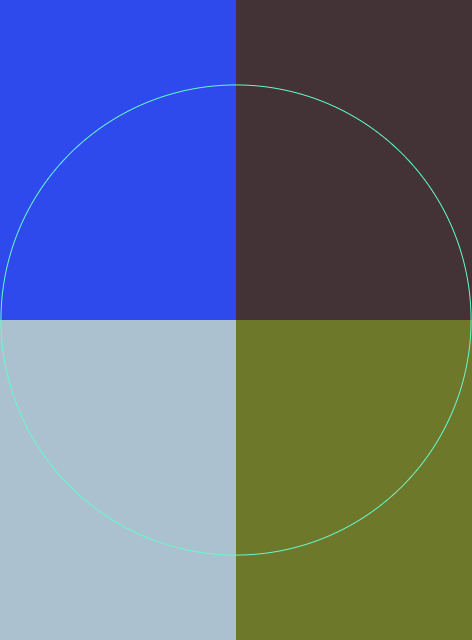
Write a WebGL 1 fragment shader that draws this background.

```glsl
precision highp float;
// Four flat colour quadrants meet at the canvas centre, under a thin aqua ring
// that almost touches the left and right sides. Signed distances to the two
// axes and to the circle give coverage, smoothed over one pixel.

uniform vec2 u_resolution;

// Lengths are in canvas widths, measured from the canvas centre.
const vec2 CROSSING = vec2(0.0, 0.0);
const float RING_RADIUS = 0.498;
const float RING_WIDTH = 0.0021;

const vec3 BLUE = vec3(0.18, 0.29, 0.93);
const vec3 UMBER = vec3(0.263, 0.2, 0.212);
const vec3 MIST = vec3(0.675, 0.757, 0.81);
const vec3 OLIVE = vec3(0.43, 0.47, 0.17);
const vec3 AQUA = vec3(0.4, 0.98, 0.8);

// Fraction of a pixel on the positive side of an edge.
float coverage(float signedDistance, float pixel) {
  return clamp(signedDistance / pixel + 0.5, 0.0, 1.0);
}

// Coverage of a line that stays correct when it is thinner than a pixel.
float stroke(float signedDistance, float width, float pixel) {
  return coverage(signedDistance + 0.5 * width, pixel)
       - coverage(signedDistance - 0.5 * width, pixel);
}

void main() {
  float pixel = 1.0 / u_resolution.x;
  vec2 position = (gl_FragCoord.xy - 0.5 * u_resolution) * pixel;

  // Quadrants
  float right = coverage(position.x - CROSSING.x, pixel);
  float upper = coverage(position.y - CROSSING.y, pixel);
  vec3 color = mix(mix(MIST, OLIVE, right), mix(BLUE, UMBER, right), upper);

  // Ring
  float ringDistance = length(position) - RING_RADIUS;
  color = mix(color, AQUA, stroke(ringDistance, RING_WIDTH, pixel));

  gl_FragColor = vec4(color, 1.0);
}
```
